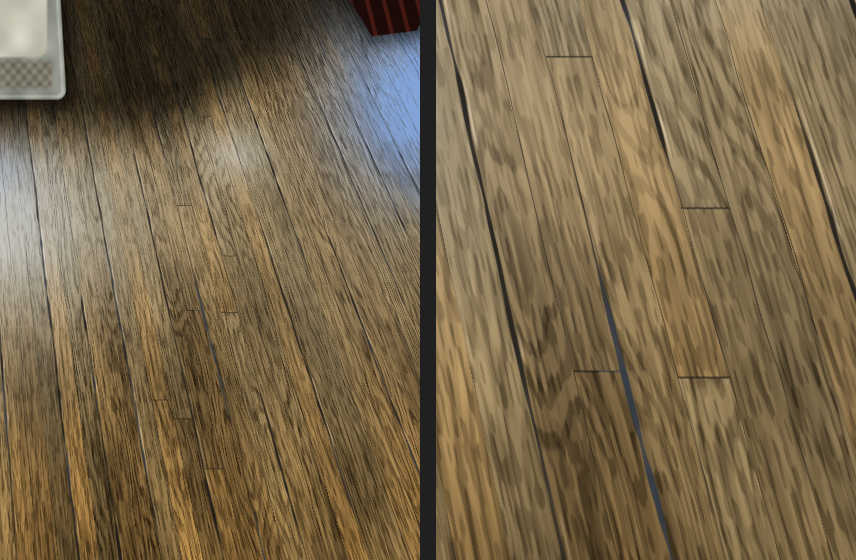
Left, the full canvas; right, a detail of the centre.
This texture is drawn by a WebGL 2 fragment shader. Its source:

```glsl
#version 300 es
precision highp float;
// Narrow oak floor strips fanning out from a vanishing point, with ring grain,
// worn gaps, staggered ends and window glare. A clear bin and a dark wooden
// furniture foot stand at the top corners. Units: canvas height = 1.
uniform vec2 u_resolution;
out vec4 fragColor;

const vec2 VANISH = vec2(-0.156, 2.514);
const float STRIP_ANGLE = 0.01474;   // strip width per unit below VANISH
const float DEPTH = 140.0;           // foreshortening along the strips
const float STRIP_LENGTH = 59.0;     // in strip widths
const float THIN_SEAM = 0.008, OPEN_SEAM = 0.052;
const vec3 OAK_LIGHT = vec3(0.61, 0.51, 0.345);
const vec3 OAK_DARK = vec3(0.20, 0.155, 0.085);
const vec3 GAP = vec3(0.10, 0.095, 0.09);
const vec3 GLARE_WHITE = vec3(0.78, 0.79, 0.78);
const vec3 GLARE_WARM = vec3(0.74, 0.68, 0.56);
const vec3 GLARE_BLUE = vec3(0.51, 0.66, 0.90);

float hash(vec2 p) {
  p = fract(p * vec2(0.1031, 0.1137));
  p += dot(p, p.yx + 33.33);
  return fract((p.x + p.y) * p.x * 17.0);
}

float noise(vec2 p) {
  vec2 i = floor(p), f = fract(p);
  f = f * f * (3.0 - 2.0 * f);
  return mix(mix(hash(i), hash(i + vec2(1, 0)), f.x),
             mix(hash(i + vec2(0, 1)), hash(i + vec2(1, 1)), f.x), f.y);
}

float blob(vec2 p, vec2 center, vec2 size) {
  vec2 q = (p - center) / size;
  return exp(-dot(q, q));
}

float cover(float dist, float soft) { return 1.0 - smoothstep(-soft, soft, dist); }

float boxDistance(vec2 p, vec2 halfSize, float radius) {
  vec2 q = abs(p) - halfSize + radius;
  return length(max(q, 0.0)) + min(max(q.x, q.y), 0.0) - radius;
}

// Darkness of the grain of one board: rings, fibres and short pores
float grain(float u, float along, float seed) {
  float shift = seed * 91.0;
  float fibre = noise(vec2(u * 12.0 + shift, along * 0.8));
  float pores = noise(vec2(u * 17.0 + shift, along * 2.2 + shift));
  float field = noise(vec2(u * 1.3 + shift, along * 0.2)) * 5.0
              + u * mix(1.0, 4.0, fract(seed * 7.0)) + 0.35 * fibre
              + 0.4 * noise(vec2(u * 3.0 + shift, along * 1.3));
  float ring = smoothstep(0.45, 0.9, 0.5 + 0.5 * sin(field * 6.283));
  float figure = mix(0.10, 0.34, fract(seed * 13.0));
  return 0.14 + figure * ring + 0.27 * smoothstep(0.15, 0.85, fibre)
       + 0.27 * smoothstep(0.48, 0.72, pores);
}

vec3 floorColor(vec2 p) {
  float drop = VANISH.y - p.y;
  float across = (p.x - VANISH.x) / (drop * STRIP_ANGLE);
  float along = DEPTH / drop;
  float soft = 1.0 / (u_resolution.y * drop * STRIP_ANGLE);

  // Boards with staggered ends
  float strip = floor(across);
  float stagger = 17.0 + 3.08 * strip + 12.0 * (hash(vec2(strip, 4.0)) - 0.5);
  float run = (along - stagger) / STRIP_LENGTH;
  float board = floor(run);
  float endDist = min(run - board, board + 1.0 - run) * STRIP_LENGTH;
  float seed = hash(vec2(strip + 3.0, board + 20.0));
  float dark = clamp(grain(across - strip, along, seed), 0.0, 1.0);
  vec3 tint = mix(vec3(0.96, 0.99, 1.03), vec3(1.05, 1.0, 0.91), fract(seed * 5.0));
  vec3 color = mix(OAK_LIGHT, OAK_DARK, dark) * tint * mix(0.82, 1.18, seed);
  color *= 0.82 + 0.36 * noise(vec2(across * 0.5, along * 0.22));

  // Daylight, shade and reflections
  float shadeEdge = 0.745 + 0.18 * smoothstep(0.2, 0.68, p.x);
  float shade = smoothstep(-0.055, 0.085, p.y - shadeEdge);
  float lit = 1.0 - shade;
  color *= mix(1.06, 0.40, shade);
  color *= mix(vec3(1.0, 0.95, 0.84), vec3(1.0), smoothstep(0.0, 0.45, p.y));
  float sheen = 1.22 - 0.55 * dark;
  float white = blob(p, vec2(-0.04, 0.61), vec2(0.21, 0.17)) * lit
              + blob(p, vec2(0.42, 0.725), vec2(0.055, 0.045)) * 0.45;
  float warm = blob(p, vec2(0.42, 0.715), vec2(0.10, 0.08)) * 0.4
             + blob(p, vec2(0.19, 0.62), vec2(0.24, 0.15)) * 0.48 * lit
             + blob(p, vec2(0.66, 0.56), vec2(0.19, 0.25)) * 0.32 * lit
             + blob(p, vec2(0.0, 0.38), vec2(0.15, 0.16)) * 0.25;
  float blue = blob(p, vec2(0.78, 0.82), vec2(0.17, 0.16)) * 1.1
             + blob(p, vec2(-0.03, 0.71), vec2(0.08, 0.06)) * 0.3 * lit;
  color = mix(color, GLARE_WARM, clamp(warm * sheen, 0.0, 0.75));
  color = mix(color, GLARE_WHITE, clamp(white * sheen * 0.95, 0.0, 0.88));
  color = mix(color, GLARE_BLUE, clamp(blue * sheen, 0.0, 0.92));

  // Seams: a rhythm of joints has opened, broken up along its length
  float joint = floor(across + 0.5);
  float wander = 0.07 * (noise(vec2(joint * 5.1, along * 0.8)) - 0.5);
  float offset = across - joint - wander;
  float open = mod(mod(joint, 7.0), 2.0)
             * smoothstep(0.25, 0.5, noise(vec2(joint * 7.3, along * 0.2)));
  float chips = noise(vec2(joint * 3.7, along * 1.6));
  float width = mix(THIN_SEAM, OPEN_SEAM, open) * mix(0.35, 1.35, chips);
  float worn = smoothstep(0.3, 0.75, noise(vec2(joint * 9.1, along * 0.3)));
  float seam = cover(abs(offset) - width, soft)
             * mix(0.15 + 0.55 * worn, 0.72 + 0.24 * chips, open);
  float lip = cover(abs(offset - 0.10) - 0.025, soft) * open;
  color += lip * 0.2 * lit * smoothstep(0.4, 0.8, noise(vec2(joint, along * 1.1)));
  seam = max(seam, 0.6 * cover(endDist - 0.02, soft));
  float glint = smoothstep(0.5, 0.85, noise(vec2(joint * 2.3, along * 0.4))) * open * lit;
  vec3 gap = GAP + 0.3 * min(blue, 1.0) * GLARE_BLUE + 0.12 * white
           + 0.2 * glint * GLARE_BLUE;
  return mix(color, gap, seam);
}

void main() {
  vec2 p = gl_FragCoord.xy / u_resolution.y;
  float soft = 1.0 / u_resolution.y;
  vec3 color = floorColor(p);

  // Clear bin: frosted walls, woven contents, pale lid
  vec2 q = p - vec2(-0.06 * (p.y - 0.82), 0.95);
  float bin = boxDistance(q, vec2(0.119, 0.128), 0.018);
  vec3 wall = mix(vec3(0.46, 0.47, 0.43), vec3(0.66, 0.67, 0.63), noise(p * 35.0));
  float weave = sin(p.x * 330.0) * sin(p.y * 290.0);
  float contents = cover(boxDistance(p - vec2(0.03, 0.867), vec2(0.063, 0.025), 0.01), 0.006);
  vec3 basket = mix(vec3(0.34, 0.31, 0.26), vec3(0.54, 0.52, 0.45), 0.5 + 0.5 * weave);
  wall = mix(wall, basket, contents * 0.7);
  wall += 0.12 * cover(abs(bin + 0.006) - 0.002, soft * 1.5);
  float lid = boxDistance(p - vec2(0.0, 0.97), vec2(0.084, 0.072), 0.02);
  vec3 cream = mix(vec3(0.70, 0.69, 0.62), vec3(0.86, 0.85, 0.78), noise(p * 28.0));
  wall = mix(wall, cream, cover(lid, soft * 2.0));
  color *= 1.0 - 0.45 * cover(bin - 0.012, 0.02);
  color = mix(color, wall, cover(bin, soft));

  // Furniture foot with upright red mouldings
  vec2 r = p - vec2(0.664, 0.935);
  float foot = max(dot(r, vec2(-0.857, -0.514)), max(0.13 * r.x - r.y, r.x - 0.075 - 0.5 * r.y));
  float moulding = smoothstep(0.4, 1.0, sin((r.x + 0.25 * r.y) * 210.0));
  vec3 mahogany = mix(vec3(0.11, 0.04, 0.03), vec3(0.27, 0.10, 0.07), moulding);
  color *= 1.0 - 0.5 * cover(foot - 0.015, 0.03);
  color = mix(color, mahogany, cover(foot, soft));

  fragColor = vec4(clamp(color, 0.0, 1.0), 1.0);
}
```
